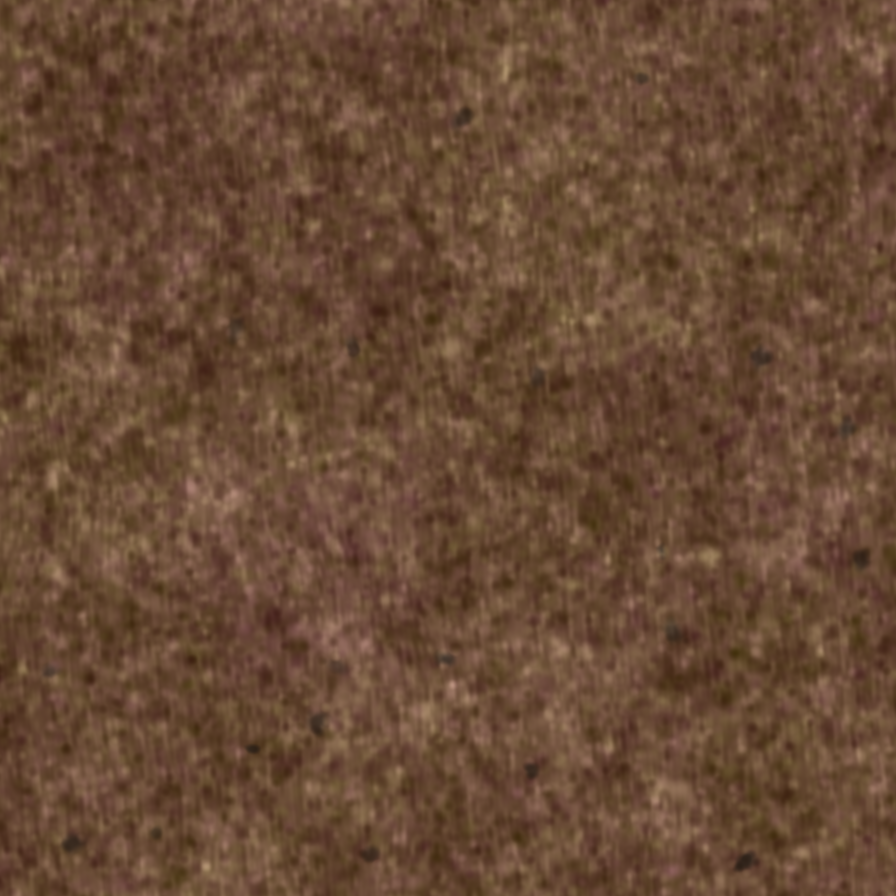
Reproduce this texture procedurally as a WebGL 1 fragment shader.

```glsl
precision highp float;
// Brown felted, granite-like surface: soft mottled grains, fine upright fibres, rare dark specks.
uniform vec2 u_resolution;

#define BASE_COLOR vec3(0.408, 0.289, 0.207)
#define TONE_COLOR vec3(1.0, 0.94, 0.86)
#define TINT_COLOR vec3(0.25, -0.30, 0.60)
#define SPECK_COLOR vec3(0.205, 0.160, 0.125)
#define GRAIN_SCALE 48.0
#define GRAIN_AMOUNT 0.093
#define FINE_AMOUNT 0.077
#define PATCH_AMOUNT 0.090
#define FIBRE_SCALE vec2(200.0, 58.0)
#define FIBRE_AMOUNT 0.095
#define TINT_AMOUNT 0.036
#define SPECK_CHANCE 0.26

vec4 hash4(vec2 p) {
  vec4 q = fract(p.xyxy * vec4(0.1031, 0.1030, 0.0973, 0.1099));
  q += dot(q, q.wzxy + 33.33);
  return fract((q.xxyz + q.yzzw) * q.zywx);
}

// Smooth value noise in -0.5..0.5
float noise(vec2 p) {
  vec2 cell = floor(p), f = fract(p);
  f = f * f * (3.0 - 2.0 * f);
  float low = mix(hash4(cell).x, hash4(cell + vec2(1.0, 0.0)).x, f.x);
  float high = mix(hash4(cell + vec2(0.0, 1.0)).x, hash4(cell + 1.0).x, f.x);
  return mix(low, high, f.y) - 0.5;
}

// Scattered soft round grains: x = signed brightness, y = signed tint
vec2 grains(vec2 p, float seed) {
  vec2 cell = floor(p), sum = vec2(0.0);
  for (int j = -1; j <= 1; j++) {
    for (int i = -1; i <= 1; i++) {
      vec2 id = cell + vec2(float(i), float(j));
      vec4 h = hash4(id + seed);
      vec2 offset = p - id - h.xy;
      float radius = mix(0.6, 1.0, fract(h.x * 7.0 + h.y * 13.0));
      float fall = max(0.0, 1.0 - dot(offset, offset) / (radius * radius));
      sum += fall * fall * (2.0 * h.zw - 1.0);
    }
  }
  return sum;
}

// Coverage of rare dark specks, at most one per cell
float specks(vec2 p, float ragged) {
  vec2 cell = floor(p);
  vec4 h = hash4(cell + 71.0);
  vec4 shape = hash4(cell + 137.0);
  vec2 offset = p - cell - mix(vec2(0.2), vec2(0.8), h.xy);
  float angle = 3.14159 * shape.x;
  float c = cos(angle), s = sin(angle);
  offset = mat2(c, -s, s, c) * offset * vec2(1.0, mix(1.0, 1.6, shape.y));
  float radius = mix(0.08, 0.15, shape.z);
  float body = 1.0 - smoothstep(0.25, 1.25, length(offset) / radius + 0.35 * ragged);
  return body * step(h.z, SPECK_CHANCE) * mix(0.45, 0.95, shape.w);
}

void main() {
  vec2 uv = gl_FragCoord.xy / min(u_resolution.x, u_resolution.y);

  // Mottling from broad patches down to small grains
  vec2 coarse = grains(uv * GRAIN_SCALE, 11.0);
  vec2 fine = grains(mat2(0.8, 0.6, -0.6, 0.8) * uv * GRAIN_SCALE * 1.9, 211.0);
  float patches = noise(uv * 16.0 + 40.0);
  float broad = noise(uv * 4.5 + 90.0);

  // Fibres run upright with a gentle wander
  float wander = 0.012 * noise(uv * 9.0 + 300.0) + 0.06 * uv.y;
  float fibre = noise((uv + vec2(wander, 0.0)) * FIBRE_SCALE + 500.0);

  float tone = GRAIN_AMOUNT * coarse.x + FINE_AMOUNT * fine.x
             + PATCH_AMOUNT * (patches + 0.6 * broad) + FIBRE_AMOUNT * fibre;
  tone += 1.2 * tone * tone;
  float tint = TINT_AMOUNT * (coarse.y + 0.6 * fine.y + noise(uv * 7.0 + 700.0));

  vec3 color = BASE_COLOR + tone * TONE_COLOR + tint * TINT_COLOR;
  color = mix(color, SPECK_COLOR + 0.4 * tone, specks(uv * 9.0, fine.x));
  gl_FragColor = vec4(clamp(color, 0.0, 1.0), 1.0);
}
```
